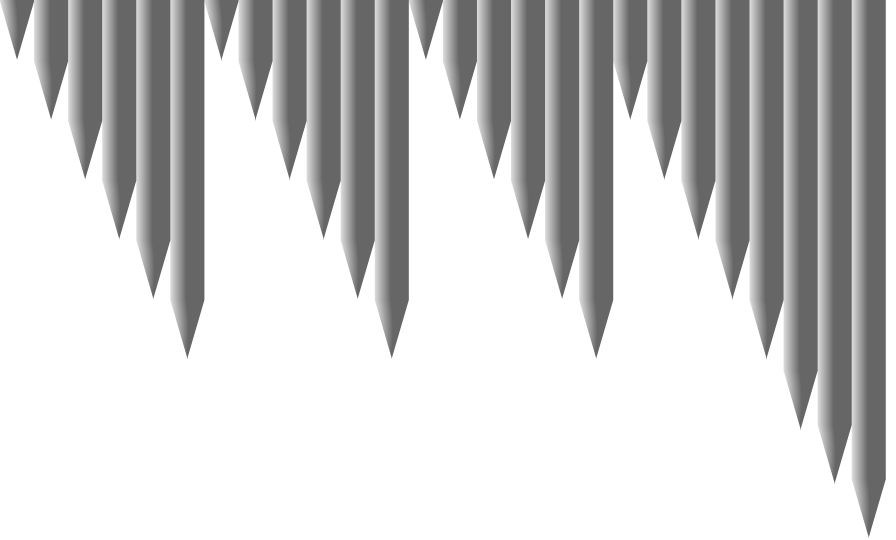
A WebGL 2 fragment shader for this pattern:

```glsl
#version 300 es
precision highp float;
// Hanging rows of grey metal spikes on white, each row stepping longer to the right.
// Every spike is a straight shaft with a tapered end and a side-lit gradient;
// spike coverages are summed so that neighbouring edges join without gaps.

uniform vec2 u_resolution;
out vec4 fragColor;

const int SPIKES = 26;
const float TAPER = 0.108;  // length of the pointed end, in canvas heights

// Depth of a spike's tip below the top, in canvas heights.
float tipDepth(int i) {
  float rank = float(i < 18 ? i % 6 + 1 : i - 16);
  float extra = rank > 6.5 ? 0.0102 * (9.0 - rank) : 0.0;
  return 0.1106 * rank + extra;
}

// Light at the left side, falling to flat dark grey before the middle.
float spikeShade(float across, float taper) {
  float bend = 0.25 * taper * (1.0 - taper);
  return mix(0.87, 0.4, clamp((across - bend) / 0.47, 0.0, 1.0));
}

void main() {
  vec2 uv = gl_FragCoord.xy / u_resolution;
  float x = uv.x * 26.3;  // one unit is one spike width
  float depth = 1.0 - uv.y;
  float pixel = 26.3 / u_resolution.x;

  float grey = 1.0;
  for (int i = 0; i < SPIKES; i++) {
    float across = x - float(i);
    float toTip = min((tipDepth(i) - depth) / TAPER, 1.0);
    float inside = 0.5 * toTip - abs(across - 0.5);
    float coverage = clamp(0.5 + inside / pixel, 0.0, 1.0);
    float shade = spikeShade(across, clamp(1.0 - toTip, 0.0, 1.0));
    grey += coverage * (shade - 1.0);
  }
  fragColor = vec4(vec3(grey), 1.0);
}
```
